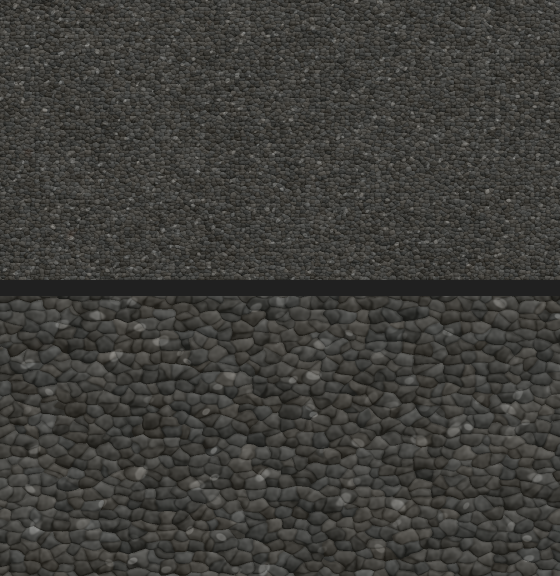
Top, the full canvas; bottom, a detail of the centre.
Reproduce this texture procedurally as a Shadertoy shader.

```glsl
// Worn dark asphalt: small flattened grains from a warped Voronoi grid, lit from
// above with dark gaps between them, strewn with paler stone chips.
// Gradient noise adds grit, broad stains and a trace of rust.

vec2 hash2(vec2 p) {
    vec3 q = fract(p.xyx * vec3(0.1031, 0.1030, 0.0973));
    q += dot(q, q.yzx + 33.33);
    return fract((q.xx + q.yz) * q.zy);
}

float cornerSlope(vec2 cell, vec2 offset) {
    return dot(hash2(cell) * 2.0 - 1.0, offset);
}

float gradientNoise(vec2 p) {
    vec2 i = floor(p), f = p - i;
    vec2 u = f * f * f * (f * (f * 6.0 - 15.0) + 10.0);
    vec2 e = vec2(1.0, 0.0);
    return mix(mix(cornerSlope(i, f), cornerSlope(i + e, f - e), u.x),
               mix(cornerSlope(i + e.yx, f - e.yx), cornerSlope(i + 1.0, f - 1.0), u.x), u.y);
}

// Brightness of the packed grains; x is tone, y is a warmth value per grain
vec2 grains(vec2 p) {
    vec2 uv = p * vec2(56.0, 80.0);
    uv += 0.5 * vec2(gradientNoise(uv * 0.9), gradientNoise(uv * 0.9 + 41.0));
    vec2 base = floor(uv), toCentre = vec2(0.0), id = base;
    float nearest = 9.0, second = 9.0;
    for (int y = -1; y <= 1; y++)
    for (int x = -1; x <= 1; x++) {
        vec2 cell = base + vec2(x, y);
        vec2 d = uv - cell - 0.1 - 0.8 * hash2(cell + 17.0);
        float dist = length(d) - 0.25 * hash2(cell + 73.0).x;
        if (dist < nearest) {
            second = nearest;
            nearest = dist;
            toCentre = d;
            id = cell;
        } else second = min(second, dist);
    }
    vec2 random = hash2(id + 131.0);
    float gap = 1.0 - smoothstep(0.0, 0.32, second - nearest);
    float light = dot(toCentre, vec2(0.3, 0.95));
    float tone = 0.09 * (random.x - 0.5) + 0.13 * light - 0.08 * gap;
    return vec2(tone, random.y - 0.5);
}

// Sparse pale chips: rotated, ragged ellipses
float chips(vec2 p) {
    vec2 uv = p * 32.0;
    vec2 base = floor(uv);
    float ragged = 0.35 * gradientNoise(uv * 3.0);
    float glow = 0.0;
    for (int y = -1; y <= 1; y++)
    for (int x = -1; x <= 1; x++) {
        vec2 cell = base + vec2(x, y);
        vec2 kind = hash2(cell + 211.0);
        vec2 d = uv - cell - hash2(cell + 307.0);
        float angle = 1.8 * (kind.y - 0.35);
        float c = cos(angle), s = sin(angle);
        d = mat2(c, -s, s, c) * d;
        float radius = mix(0.16, 0.36, hash2(cell + 401.0).x);
        float shape = length(d * vec2(1.0, 1.6)) / radius + ragged;
        float strength = step(kind.x, 0.36) * mix(0.05, 0.19, hash2(cell + 503.0).y);
        glow = max(glow, strength * (1.0 - smoothstep(0.7, 1.15, shape)));
    }
    return glow;
}

vec3 asphalt(vec2 p) {
    vec2 grain = grains(p);
    float grit = gradientNoise(p * vec2(95.0, 120.0)) + 0.7 * gradientNoise(p * 190.0 + 9.0);
    float stain = gradientNoise(p * 3.0 + 5.0) + 0.8 * gradientNoise(p * 11.0);
    float tone = 0.264 + grain.x + chips(p) + 0.075 * grit + 0.022 * stain;
    // Soft floor keeps the deepest gaps from going black
    tone = max(tone, 0.12 + 0.3 * (tone - 0.12));
    vec3 color = tone + vec3(0.003, 0.0, -0.014);
    color += grain.y * vec3(0.012, 0.0, -0.012);
    float rust = smoothstep(0.42, 0.65, gradientNoise(p * 14.0 + 63.0));
    return color + rust * vec3(0.022, -0.006, -0.018);
}

void mainImage(out vec4 fragColor, in vec2 fragCoord) {
    // Four samples per pixel smooth the grain edges
    vec3 color = vec3(0.0);
    for (int k = 0; k < 4; k++) {
        vec2 jitter = 0.5 * vec2(k % 2, k / 2) - 0.25;
        color += 0.25 * asphalt((fragCoord + jitter) / iResolution.y);
    }
    fragColor = vec4(color, 1.0);
}
```
